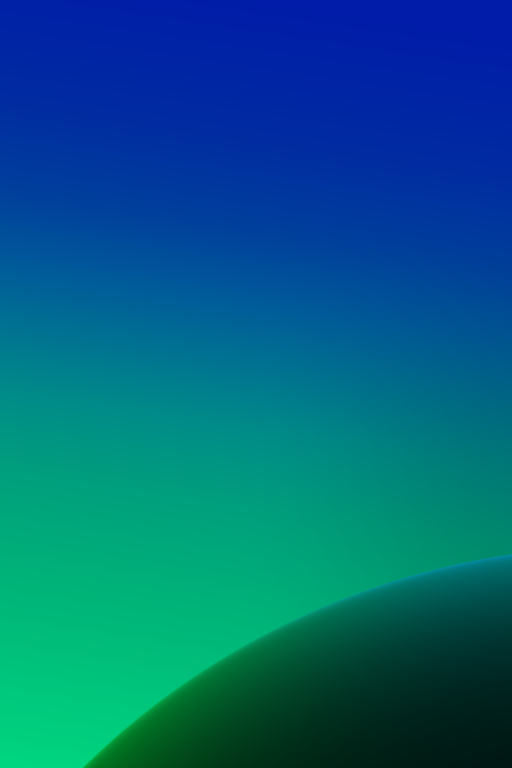
A WebGL 1 fragment shader for this background:

```glsl
precision highp float;

uniform vec2 u_resolution;

// Linear blend towards a colour as h falls from 'hi' to 'lo'
vec3 blend(vec3 base, vec3 next, float hi, float lo, float h) {
    return mix(base, next, clamp((hi - h) / (hi - lo), 0.0, 1.0));
}

vec3 skyColor(vec2 uv) {
    // Bands rise slightly towards the left
    float h = uv.y + 0.1 * (uv.x - 0.5);
    vec3 sky = vec3(0.0, 0.11, 0.66);
    sky = blend(sky, vec3(0.0, 0.17, 0.63), 1.0, 0.82, h);
    sky = blend(sky, vec3(0.0, 0.25, 0.61), 0.82, 0.70, h);
    sky = blend(sky, vec3(0.0, 0.36, 0.60), 0.70, 0.60, h);
    sky = blend(sky, vec3(0.0, 0.545, 0.535), 0.60, 0.44, h);
    sky = blend(sky, vec3(0.0, 0.62, 0.49), 0.44, 0.34, h);
    sky = blend(sky, vec3(0.0, 0.70, 0.47), 0.34, 0.20, h);
    sky = blend(sky, vec3(0.0, 0.84, 0.50), 0.20, -0.05, h);

    // Shade on the lower right
    float shade = smoothstep(0.45, 1.05, uv.x) * smoothstep(0.75, 0.35, uv.y);
    return sky * (1.0 - 0.14 * shade);
}

vec3 planetColor(float depth, float x) {
    float along = smoothstep(0.1, 1.0, x);

    // Lit edge fading into the dark body
    vec3 lit = mix(vec3(0.0, 0.45, 0.12), vec3(0.0, 0.44, 0.45), along);
    vec3 body = mix(vec3(0.0, 0.10, 0.01), vec3(0.0, 0.06, 0.04), along);
    vec3 color = body + (lit - body * 0.5) * exp(-depth / 0.105);

    // Thin bright rim, green at the left and cyan at the right
    vec3 rim = mix(vec3(0.03, 0.74, 0.30), vec3(0.02, 0.56, 0.70), along);
    return mix(color, rim, 0.9 * exp(-depth / 0.0045));
}

void main() {
    vec2 uv = gl_FragCoord.xy / u_resolution;
    float aspect = 342.0 / 512.0;
    vec2 p = vec2(uv.x * aspect, uv.y);

    // Positive depth lies inside the planet
    float depth = 0.998 - length(p - vec2(0.809, -0.710));
    float edge = 1.0 / u_resolution.y;
    float inside = smoothstep(-edge, edge, depth);

    vec3 color = mix(skyColor(uv), planetColor(max(depth, 0.0), uv.x), inside);
    gl_FragColor = vec4(color, 1.0);
}
```
